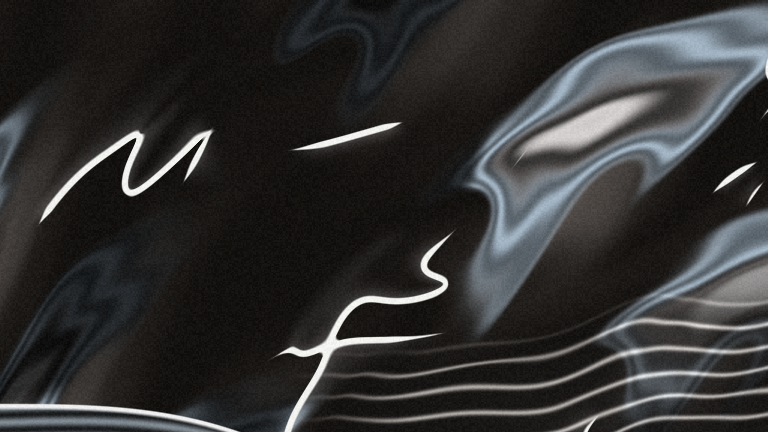
Reproduce this background procedurally as a Shadertoy shader.

```glsl
// Bent diagonal coordinates: x runs along the flow, y across it
vec2 flow(vec2 p) {
    return vec2(0.80 * p.x + 0.60 * p.y,
                0.82 * p.y - 0.60 * p.x + 0.30 * exp(-3.0 * p.x));
}

// Layered sines that fold into one another, 0 to 1
float swell(vec2 q, float seed) {
    for (float i = 1.0; i < 4.0; i++)
        q += 0.75 / i * sin(1.1 * i * q.yx + seed * vec2(1.0, 1.7) + i);
    return 0.5 + 0.25 * (sin(q.x + seed) + sin(q.y - seed));
}

float ridge(vec2 p) {
    return swell(flow(p) * vec2(4.2, 10.5), 4.3);
}

// Signed distance to the middle contour of the ridges
float ridgeDistance(vec2 p) {
    vec2 e = vec2(0.002, 0.0);
    vec2 slope = vec2(ridge(p + e.xy) - ridge(p - e.xy),
                      ridge(p + e.yx) - ridge(p - e.yx)) / (2.0 * e.x);
    return (ridge(p) - 0.5) / max(length(slope), 0.3);
}

float grain(vec2 cell) {
    vec3 h = fract(cell.xyx * 0.1031);
    h += dot(h, h.yzx + 33.33);
    return fract((h.x + h.y) * h.z) - 0.5;
}

void mainImage(out vec4 fragColor, in vec2 fragCoord) {
    vec2 p = fragCoord / iResolution.y;
    vec2 q = flow(p);
    float pixel = 1.0 / iResolution.y;

    float fold = swell(q * vec2(4.4, 11.5), 1.4);
    float light = swell(q * vec2(3.0, 4.5), 2.6);
    float haze = swell(q * vec2(5.0, 13.0), 7.1);

    // Dark liquid with faint warm sheens
    vec3 col = vec3(0.075, 0.066, 0.058);
    col += vec3(0.20, 0.19, 0.185) * pow(haze, 3.0) * (0.4 + light);

    // Satin folds: cool contoured rims around a warm core
    float contour = 0.78 + 0.22 * sin(52.0 * fold + 7.0 * light);
    float core = smoothstep(0.80, 0.90, fold);
    float crest = smoothstep(0.93, 0.985, fold);
    vec3 satin = mix(vec3(0.64, 0.71, 0.77), vec3(0.38, 0.365, 0.36), core);
    satin = satin * contour + 0.45 * crest;
    float lit = mix(0.24, 1.0, smoothstep(0.36, 0.60, light));
    col = mix(col, satin * lit, smoothstep(0.57, 0.72, fold));

    // Fine threads sweeping along the lower right
    float lane = p.y - 0.15 * p.x + 0.025 * sin(7.0 * p.x) + 0.012 * sin(15.0 * p.x + 1.0);
    float thread = pow(0.5 + 0.5 * sin(115.0 * lane + 4.0 * haze), 9.0);
    float threadArea = smoothstep(0.08, -0.02, lane) * smoothstep(0.65, 1.0, p.x);
    col = mix(col, vec3(0.10, 0.093, 0.088), 0.6 * threadArea);
    col += vec3(0.58, 0.57, 0.56) * thread * threadArea;

    // Sharp tapering glints with a soft glow on one side
    float d = ridgeDistance(p);
    float gate = smoothstep(0.54, 0.76, swell(q * vec2(6.0, 7.0), 9.2));
    float width = 0.0075 * gate;
    float glint = smoothstep(width + pixel, width - pixel, abs(d)) * smoothstep(0.0, 0.25, gate);
    float glow = exp(-abs(d) * 55.0) * smoothstep(-0.004, 0.012, d) * gate;
    col += vec3(0.24, 0.24, 0.245) * glow;
    col = mix(col, vec3(0.95, 0.95, 0.94), glint);

    // Bright-edged sheet in the lower left corner
    float depth = 0.065 - 0.38 * p.x * p.x * p.x - p.y;
    float sheet = smoothstep(-pixel, pixel, depth);
    vec3 sheetColor = vec3(0.50, 0.54, 0.57) * (0.6 + 0.4 * sin(180.0 * depth + 6.0 * p.x));
    sheetColor = mix(vec3(0.94), sheetColor, smoothstep(0.006, 0.016, depth));
    col = mix(col, sheetColor, sheet);

    // Film grain
    col += 0.045 * grain(floor(p * 288.0));
    fragColor = vec4(clamp(col, 0.0, 1.0), 1.0);
}
```
